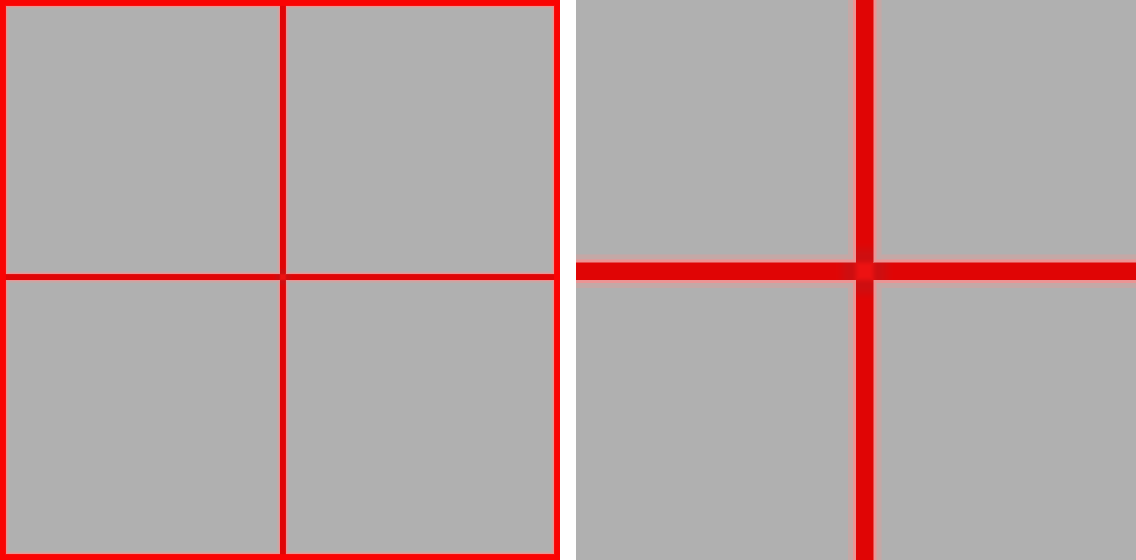
Left: the whole. Right: its middle third, enlarged.
Reproduce this pattern procedurally as a WebGL 2 fragment shader.

```glsl
#version 300 es
precision highp float;
// Draws a two by two grid of flat grey panels split and framed by thin red lines.

uniform vec2 u_resolution;
out vec4 fragColor;

const float LINE_WIDTH = 1.0 / 96.0;
const vec2 DIVIDER_CENTER = vec2(48.5 / 96.0);
const float RIM_WIDTH = 0.0018;
const float HALO_WIDTH = 0.0048;
const float CROSSING_REACH = 0.018;

const vec3 PANEL_GREY = vec3(0.69);
const vec3 FRAME_RED = vec3(0.98, 0.01, 0.01);
const vec3 DIVIDER_RED = vec3(0.88, 0.02, 0.02);
const vec3 DARK_RED = vec3(0.76, 0.08, 0.09);
const vec3 CROSSING_RED = vec3(0.93, 0.07, 0.07);
const vec3 RIM_PINK = vec3(0.92, 0.58, 0.58);
const vec3 HALO_PINK = vec3(0.77, 0.66, 0.65);

// Coverage of the region where the signed distance is negative.
float coverage(float signedDistance, float pixel) {
    return 1.0 - smoothstep(-0.5 * pixel, 0.5 * pixel, signedDistance);
}

// Signed distance to the frame along the canvas edge.
float frameDistance(vec2 uv) {
    vec2 toEdge = min(uv, 1.0 - uv);
    return min(toEdge.x, toEdge.y) - LINE_WIDTH;
}

// Signed distance to the cross of dividers.
float dividerDistance(vec2 uv) {
    vec2 offset = abs(uv - DIVIDER_CENTER);
    return min(offset.x, offset.y) - 0.5 * LINE_WIDTH;
}

// Divider red, darker on the arms next to a brighter crossing.
vec3 dividerColor(vec2 uv) {
    vec2 offset = abs(uv - DIVIDER_CENTER);
    float along = max(offset.x, offset.y);
    float nearCrossing = 1.0 - smoothstep(0.5 * CROSSING_REACH, CROSSING_REACH, along);
    float crossing = 1.0 - smoothstep(0.25 * LINE_WIDTH, 0.75 * LINE_WIDTH, along);
    vec3 color = mix(DIVIDER_RED, DARK_RED, 0.6 * nearCrossing);
    return mix(color, CROSSING_RED, crossing);
}

void main() {
    vec2 uv = gl_FragCoord.xy / u_resolution;
    float pixel = 1.0 / min(u_resolution.x, u_resolution.y);
    float frame = frameDistance(uv);
    float divider = dividerDistance(uv);
    float line = min(frame, divider);

    // Panel with a faint pink bleed beside every line
    vec3 color = PANEL_GREY;
    color = mix(color, HALO_PINK, coverage(line - HALO_WIDTH, pixel));
    color = mix(color, RIM_PINK, coverage(line - RIM_WIDTH, pixel));

    // Dividers, then the brighter frame on top
    color = mix(color, dividerColor(uv), coverage(divider, pixel));
    color = mix(color, FRAME_RED, coverage(frame, pixel));

    fragColor = vec4(color, 1.0);
}
```
